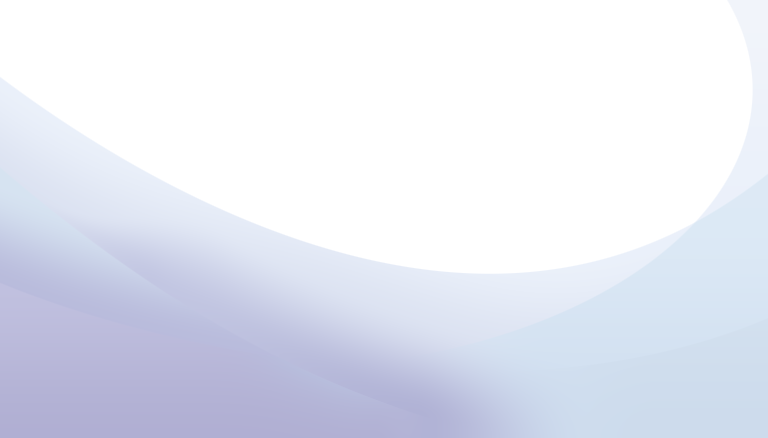
Reproduce this background procedurally as a WebGL 2 fragment shader.

```glsl
#version 300 es
precision highp float;
// Soft overlapping lavender and pale blue waves below a large white oval.

uniform vec2 u_resolution;
out vec4 fragColor;

// Layout, in units of the canvas height
const float ASPECT = 1.75;
const vec2 OVAL_CENTER = vec2(0.626, 0.795);
const vec2 OVAL_RADII = vec2(1.089, 0.636);
const vec2 UPPER_LOW = vec2(1.116, 0.375);
const vec3 UPPER_BEND = vec3(0.462, 0.139, 0.0434);
const vec2 LOWER_LOW = vec2(1.071, 0.150);
const vec3 LOWER_BEND = vec3(0.202, 0.068, 0.0426);
const vec2 FOLD_START = vec2(0.114, 0.523);
const vec2 FOLD_BEND = vec2(-0.80, 0.286);
const float FOLD_WIDTH = 0.215;

// Colours
const vec3 WHITE = vec3(1.0);
const vec3 PEARL = vec3(0.945, 0.957, 0.980);
const vec3 ICE = vec3(0.920, 0.943, 0.980);
const vec3 MIST = vec3(0.860, 0.885, 0.945);
const vec3 SKY = vec3(0.840, 0.890, 0.945);
const vec3 SKY_LIGHT = vec3(0.865, 0.915, 0.962);
const vec3 SKY_DEEP = vec3(0.815, 0.872, 0.940);
const vec3 DUSK = vec3(0.725, 0.735, 0.862);
const vec3 FOLD_LIGHT = vec3(0.760, 0.775, 0.885);
const vec3 FOLD_DEEP = vec3(0.690, 0.697, 0.835);
const vec3 LILAC = vec3(0.755, 0.755, 0.875);
const vec3 LILAC_DEEP = vec3(0.690, 0.685, 0.825);
const vec3 RIM = vec3(0.720, 0.745, 0.865);

// Height of a lopsided bowl whose lowest point is given
float bowl(float x, vec2 low, vec3 bend) {
    float t = x - low.x;
    return low.y + t * t * (bend.x + t * (bend.y + t * bend.z));
}

// Smooth coverage of the side where d is positive
float cover(float d) {
    return clamp(d / max(fwidth(d), 1e-5) + 0.5, 0.0, 1.0);
}

void main() {
    vec2 p = gl_FragCoord.xy / u_resolution * vec2(ASPECT, 1.0);
    float fall = 1.0 - p.y;
    float run = p.x - FOLD_START.x;

    // Signed heights over the curves
    float overUpper = p.y - bowl(p.x, UPPER_LOW, UPPER_BEND);
    float overLower = p.y - bowl(p.x, LOWER_LOW, LOWER_BEND);
    float overFold = p.y - FOLD_START.y - run * (FOLD_BEND.x + run * FOLD_BEND.y);
    float outside = cover(length((p - OVAL_CENTER) / OVAL_RADII) - 1.0);
    float belowLower = cover(-overLower);
    float belowFold = cover(-overFold);

    // Pale veil under the upper curve
    float middle = (p.x - 0.75) / 0.45;
    float depth = -overUpper + 0.11 * exp(-middle * middle);
    vec3 color = mix(ICE, MIST, smoothstep(0.0, 0.25, depth));

    // Blue field outside the oval
    vec3 field = mix(SKY_LIGHT, SKY_DEEP, smoothstep(0.45, 1.0, fall));
    color = mix(color, field, outside * smoothstep(0.85, 1.25, p.x));
    color *= 1.0 - 0.015 * belowLower * smoothstep(1.1, 1.5, p.x);

    // Soft shaded fold, fading upwards and to the right
    float width = 0.01 + FOLD_WIDTH * smoothstep(-0.05, 0.4, run);
    float shade = 1.0 - smoothstep(0.0, width, overFold);
    shade *= smoothstep(-0.05, 0.25, run) * (1.0 - smoothstep(0.95, 1.35, p.x));
    color = mix(color, mix(FOLD_LIGHT, FOLD_DEEP, smoothstep(0.35, 1.0, p.x)), shade);

    // Blue wash darkening towards the lower curve
    float dusk = 1.0 - smoothstep(0.0, 0.23, overLower);
    float leftSide = 1.0 - smoothstep(0.85, 1.0, p.x);
    color = mix(color, mix(SKY, DUSK, dusk), belowFold * leftSide);

    // Lilac corner with a bluish rim along the fold
    vec3 lilac = mix(LILAC, LILAC_DEEP, smoothstep(0.62, 1.02, fall));
    float rim = exp(min(overFold, 0.0) / 0.05) * smoothstep(0.45, 0.7, p.x);
    lilac = mix(lilac, RIM, rim * (1.0 - smoothstep(0.75, 1.0, p.x)));
    color = mix(color, lilac, belowLower * belowFold * leftSide);

    // White oval and the pearl corner above the upper curve
    vec3 corner = mix(PEARL, ICE, smoothstep(0.0, 0.45, fall));
    color = mix(color, mix(WHITE, corner, outside), cover(overUpper));

    fragColor = vec4(color, 1.0);
}
```
